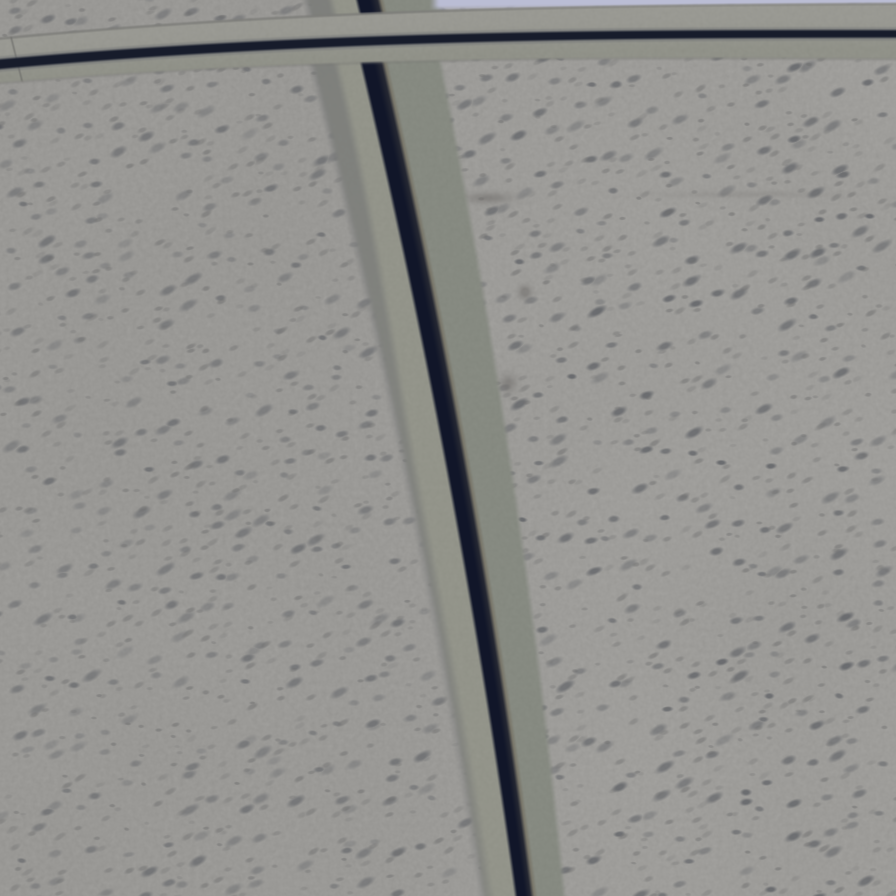
Reproduce this texture procedurally as a three.js fragment shader.

```glsl
varying vec2 vUv;

vec2 hash2(vec2 p) {
  vec3 q = fract(p.xyx * vec3(0.1031, 0.1030, 0.0973));
  q += dot(q, q.yzx + 33.33);
  return fract((q.xx + q.yz) * q.zy);
}

float gradientNoise(vec2 p) {
  vec2 cell = floor(p), f = fract(p);
  vec2 w = f * f * f * (f * (f * 6.0 - 15.0) + 10.0);
  float a = dot(hash2(cell) * 2.0 - 1.0, f);
  float b = dot(hash2(cell + vec2(1, 0)) * 2.0 - 1.0, f - vec2(1, 0));
  float c = dot(hash2(cell + vec2(0, 1)) * 2.0 - 1.0, f - vec2(0, 1));
  float d = dot(hash2(cell + 1.0) * 2.0 - 1.0, f - 1.0);
  return mix(mix(a, b, w.x), mix(c, d, w.x), w.y);
}

// Soft coverage of the span between two edges
float band(float x, float low, float high, float soft) {
  return smoothstep(low - soft, low + soft, x) * (1.0 - smoothstep(high - soft, high + soft, x));
}

float smudge(vec2 p, vec2 center, vec2 radius) {
  vec2 d = (p - center) / radius;
  return exp(-dot(d, d));
}

// Scattered slanted pits, one candidate per cell
float pits(vec2 p, float density, float chance, float radius) {
  vec2 grid = p * density, home = floor(grid);
  float cover = 0.0;
  for (int j = -1; j <= 1; j++) {
    for (int i = -1; i <= 1; i++) {
      vec2 cell = home + vec2(i, j);
      vec2 place = hash2(cell + 17.0), kind = hash2(cell + 91.0);
      vec2 d = (grid - cell - place) / density;
      d.y -= d.x * (0.5 * kind.y - 0.05);
      d /= radius * mix(0.65, 1.25, kind.y) * vec2(1.35, 0.75);
      float pit = 1.0 - smoothstep(0.35, 1.25, length(d));
      cover = max(cover, pit * step(kind.x, chance) * mix(0.35, 1.0, place.x));
    }
  }
  return cover;
}

void main() {
  vec2 p = vUv;
  float down = 1.0 - p.y;
  float grain = gradientNoise(p * 170.0) + 0.6 * gradientNoise(p * 310.0 + 40.0);

  // Pitted ceiling tile
  vec3 color = vec3(0.612, 0.608, 0.596) + 0.012 * gradientNoise(p * 5.0);
  color *= mix(0.985, 1.01, smoothstep(0.3, 0.7, p.x));
  color += 0.022 * grain;
  vec2 warped = p + 0.002 * gradientNoise(p * 60.0);
  float rightTile = smoothstep(0.45, 0.6, p.x);
  color = mix(color, vec3(0.36, 0.37, 0.39), pits(warped, 36.0, 0.62, 0.0062) * mix(0.62, 0.78, rightTile));
  color = mix(color, vec3(0.43, 0.43, 0.43), 0.5 * pits(warped + 3.7, 58.0, 0.45, 0.004));

  // Stains
  float stain = smudge(p, vec2(0.545, 0.779), vec2(0.025, 0.006));
  stain += smudge(p, vec2(0.567, 0.572), vec2(0.009, 0.010));
  stain += 1.3 * smudge(p, vec2(0.586, 0.674), vec2(0.007));
  stain += 0.35 * smudge(p, vec2(0.83, 0.783), vec2(0.1, 0.004));
  color = mix(color, vec3(0.42, 0.41, 0.40), 0.5 * min(stain, 1.0));

  // Long rail with its shaded left flank
  float above = 1.0 - smoothstep(0.02, 0.03, down);
  float x = p.x - (0.3986 + 0.2403 * down - 0.054 * down * down + 0.012 * above);
  float left = -0.066 + 0.022 * down, right = 0.079 - 0.034 * down;
  float rail = band(x, left, right, 0.004);
  vec3 railColor = mix(vec3(0.575, 0.58, 0.54), vec3(0.525, 0.54, 0.505), smoothstep(-0.01, 0.02, x));
  color = mix(color, railColor + 0.012 * grain, rail);
  float flank = band(x, left - 0.004, left + mix(0.025, 0.007, smoothstep(0.05, 0.6, down)), 0.006);
  color = mix(color, vec3(0.45, 0.455, 0.455), flank * mix(0.65, 0.42, down));

  // Dark slot of the long rail
  float slot = mix(0.0125, 0.0092, down);
  color = mix(color, vec3(0.43, 0.40, 0.34), 0.6 * band(x, slot - 0.003, slot + 0.004, 0.003));
  vec3 slotColor = mix(vec3(0.065, 0.085, 0.16), vec3(0.15, 0.16, 0.20), smoothstep(0.0, slot, x));
  color = mix(color, slotColor, band(x, -slot, slot, 0.0028));

  // Bright tile at the upper right
  float bright = smoothstep(0.478, 0.492, p.x) * (1.0 - smoothstep(0.005, 0.014, down + 0.009 * (p.x - 0.49)));
  color = mix(color, vec3(0.73, 0.74, 0.83), bright);

  // Curved cross rail
  float y = down - 0.0378 - 0.0338 * pow(1.0 - p.x, 2.7);
  float top = mix(-0.029, -0.034, p.x), bottom = mix(0.021, 0.028, p.x);
  float cross = band(y, top, bottom, 0.002);
  vec3 crossColor = mix(vec3(0.60, 0.60, 0.575), vec3(0.565, 0.57, 0.535), smoothstep(-0.02, 0.02, y));
  color = mix(color, crossColor + 0.012 * grain, cross);
  float rim = band(y, top - 0.001, top + 0.002, 0.0015) * (1.0 - 0.6 * bright);
  rim += 0.5 * band(y, bottom - 0.001, bottom + 0.002, 0.002);
  color = mix(color, vec3(0.44, 0.44, 0.43), 0.55 * rim);

  // Joint at the left end
  float seam = p.x - 0.012 - 0.25 * (down - 0.04);
  color = mix(color, vec3(0.40, 0.40, 0.39), 0.6 * band(seam, -0.001, 0.001, 0.0015) * cross);

  // Dark slot of the cross rail
  float halfGap = mix(0.0055, 0.0042, p.x);
  color = mix(color, vec3(0.40, 0.41, 0.43), 0.4 * band(y, -halfGap - 0.003, halfGap + 0.003, 0.002));
  color = mix(color, vec3(0.09, 0.11, 0.17), band(y, -halfGap, halfGap, 0.002));

  gl_FragColor = vec4(color, 1.0);
}
```
